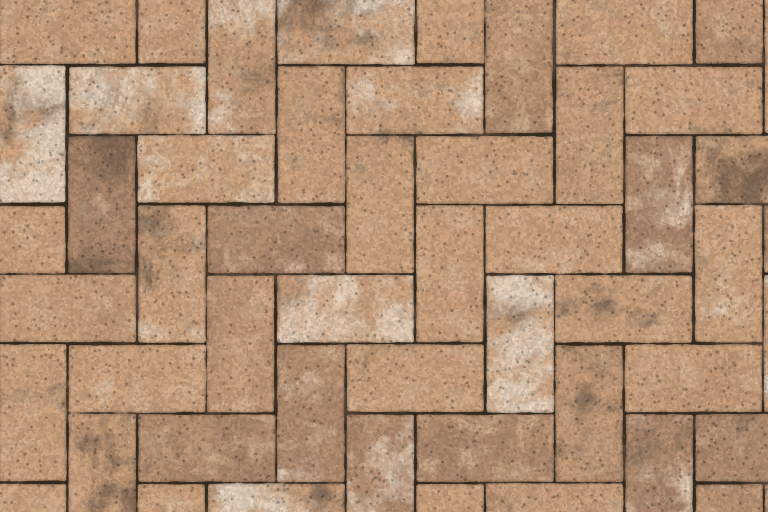
Give the GLSL for this texture, as a Shadertoy shader.

```glsl
// Worn clay pavers in a herringbone bond, each brick two cells long.
// The cell diagonal picks the brick; a rounded box cuts its outline, layered
// sines lay soot and pale bloom over it, and cellular noise adds grain and pits.

#define COLUMNS 11.03
#define ORIGIN vec2(0.035, 0.066)
#define HALF_GAP 0.016
#define JITTER 0.020
#define CORNER 0.035
#define GRAIN 0.17
#define TAN vec3(0.76, 0.60, 0.465)
#define SAND vec3(0.80, 0.67, 0.55)
#define BROWN vec3(0.64, 0.50, 0.40)
#define SOOT vec3(0.41, 0.33, 0.27)
#define PALE vec3(0.87, 0.81, 0.74)
#define JOINT vec3(0.20, 0.16, 0.12)

float hash(vec2 p) {
    vec3 q = fract(p.xyx * 0.1031);
    q += dot(q, q.yzx + 33.33);
    return fract((q.x + q.y) * q.z);
}

vec2 hash2(vec2 p) {
    return vec2(hash(p), hash(p + 57.3));
}

// Nearest feature point: x = distance, y = random value of its cell
vec2 cellular(vec2 p) {
    vec2 cell = floor(p), nearest = vec2(9.0, 0.0);
    for (int j = -1; j <= 1; j++)
    for (int i = -1; i <= 1; i++) {
        vec2 c = cell + vec2(i, j);
        float d = length(c + hash2(c) - p);
        if (d < nearest.x) nearest = vec2(d, hash(c + 11.7));
    }
    return nearest;
}

// Warped, rotated sine layers, centred on 0.5
float mottle(vec2 p) {
    float sum = 0.5, amp = 0.5;
    for (int i = 0; i < 6; i++) {
        p = mat2(1.36, 1.15, -1.15, 1.36) * p + 1.7;
        p += 0.7 * sin(p.yx * 0.8);
        sum += amp * sin(p.x) * sin(p.y);
        amp *= 0.66;
    }
    return sum;
}

float roundedBox(vec2 p, vec2 halfSize, float r) {
    vec2 q = abs(p) - halfSize + r;
    return length(max(q, 0.0)) + min(max(q.x, q.y), 0.0) - r;
}

// Yields the brick's first cell; halfSize tells which way it lies
vec2 herringbone(vec2 p, out vec2 halfSize) {
    vec2 cell = floor(p);
    float k = mod(cell.x - cell.y, 4.0);
    bool lying = k < 1.5;
    halfSize = lying ? vec2(1.0, 0.5) : vec2(0.5, 1.0);
    if (lying) cell.x -= step(0.5, k);
    else cell.y -= step(k, 2.5);
    return cell;
}

vec3 brickColor(vec2 p, vec2 id) {
    vec2 s = p + 9.0 * hash2(id + 5.0);
    float broad = mottle(s * 0.8), fine = mottle(s * 3.5 + 4.0);
    float tone = hash(id + 3.0), age = hash(id + 17.0);

    // Fired clay
    vec3 col = mix(BROWN, TAN, smoothstep(0.05, 0.65, tone * 0.8 + 0.3 * broad));
    col = mix(col, SAND, 0.6 * smoothstep(0.45, 1.1, fine));

    // Soot, heavier around one scorched area
    vec2 scorch = (p - vec2(3.8, 1.0)) / vec2(1.5, 1.2);
    float soot = 0.55 * broad + 0.5 * age + 0.3 * fine + 0.35 * exp(-dot(scorch, scorch));
    col = mix(col, SOOT, 0.75 * smoothstep(0.8, 1.45, soot));

    // Pale bloom, covering a few bricks almost fully
    vec2 drift = (p - vec2(7.0, 5.0)) / 2.3;
    float bloom = 0.4 * mottle(s * 1.1 + 9.0) + 0.15 * fine
                + 0.8 * pow(hash(id + 41.0), 3.0) + 0.12 * exp(-dot(drift, drift));
    col = mix(col, PALE, 0.85 * smoothstep(0.7, 1.15, bloom));

    // Grain and scattered pits
    col *= 1.0 + GRAIN * (cellular(s * 26.0).y - 0.5);
    vec2 pit = cellular(s * 11.0);
    return col * (1.0 - 0.25 * step(0.82, pit.y) * smoothstep(0.35, 0.1, pit.x));
}

void mainImage(out vec4 fragColor, in vec2 fragCoord) {
    // Cell units, y counted downwards from the top edge
    vec2 p = vec2(fragCoord.x, iResolution.y - fragCoord.y) * COLUMNS / iResolution.x + ORIGIN;
    float pixel = COLUMNS / iResolution.x;

    vec2 halfSize;
    vec2 id = herringbone(p, halfSize);
    vec2 local = p - id - halfSize - JITTER * (hash2(id + 23.0) - 0.5);

    // Slightly uneven outline
    float d = roundedBox(local, halfSize - HALF_GAP, CORNER);
    d += 0.012 * (mottle(p * 4.0) - 0.5);

    // Worn arris, then the dark joint
    vec3 brick = brickColor(p, id) * mix(0.86, 1.0, smoothstep(0.0, 0.05, -d));
    vec3 joint = mix(JOINT, SOOT, 0.6 * smoothstep(0.5, 1.1, mottle(p * 1.3)));
    vec3 col = mix(joint, brick, smoothstep(0.7 * pixel, -0.7 * pixel, d));
    fragColor = vec4(clamp(col, 0.0, 1.0), 1.0);
}
```
